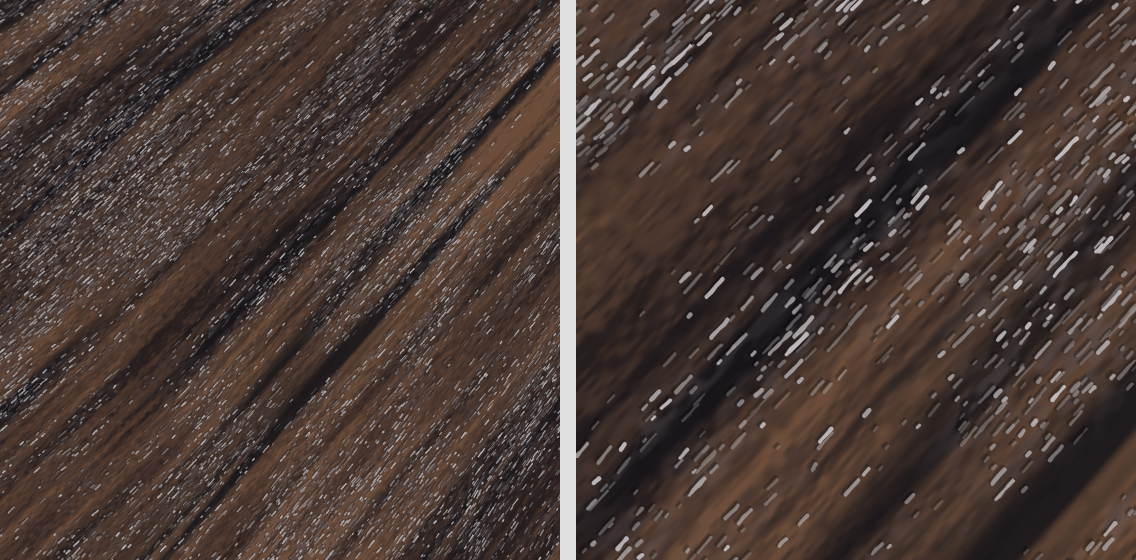
Left: the whole. Right: its middle third, enlarged.
Give the GLSL for this texture, as a WebGL 1 fragment shader.

```glsl
precision highp float;
// Dark brown wood with diagonal grain: stretched noise gives the brown bands and
// black streaks, and layers of randomly filled cells give short pale glints.
// Grain coordinates fan out from a far apex, so the direction drifts slowly.

uniform vec2 u_resolution;

#define APEX_DISTANCE 4.5
#define GRAIN_ANGLE 0.80
#define GLINT_PITCH 0.0060
#define GLINT_LENGTH 0.0180
#define GLINT_WIDTH 0.0011
#define GLINT_AMOUNT 0.88
#define STREAK_DEPTH 0.85
#define VEIL_AMOUNT 0.55

const vec3 DARK_BROWN = vec3(0.150, 0.115, 0.118);
const vec3 MID_BROWN = vec3(0.285, 0.208, 0.172);
const vec3 LIGHT_BROWN = vec3(0.430, 0.305, 0.228);
const vec3 STREAK_BLACK = vec3(0.070, 0.070, 0.090);
const vec3 VEIL_GREY = vec3(0.390, 0.350, 0.360);
const vec3 GLINT_PALE = vec3(0.750, 0.735, 0.745);

float hash(vec2 p) {
  vec3 q = fract(vec3(p.xyx) * 0.1031);
  q += dot(q, q.yzx + 33.33);
  return fract((q.x + q.y) * q.z);
}

float noise(vec2 p) {
  vec2 i = floor(p);
  vec2 f = fract(p);
  f = f * f * (3.0 - 2.0 * f);
  float low = mix(hash(i), hash(i + vec2(1.0, 0.0)), f.x);
  float high = mix(hash(i + vec2(0.0, 1.0)), hash(i + 1.0), f.x);
  return mix(low, high, f.y);
}

// x runs along the grain, y across it; both stay positive for the hash
vec2 grainCoords(vec2 p) {
  vec2 axis = vec2(cos(GRAIN_ANGLE), sin(GRAIN_ANGLE));
  vec2 q = vec2(0.5) + axis * APEX_DISTANCE - p;
  float fan = atan(axis.x * q.y - axis.y * q.x, dot(axis, q));
  vec2 g = vec2(length(q), fan * APEX_DISTANCE + 3.0);
  g.y += 0.018 * (noise(g * vec2(2.5, 5.0)) - 0.5);
  g.y += 0.0035 * (noise(g * vec2(26.0, 30.0)) - 0.5);
  return g;
}

// Patchy chance that a glint is present
float glintDensity(vec2 g) {
  float patches = noise(g * vec2(5.0, 15.0) + 7.0);
  float bands = noise(g * vec2(8.0, 75.0) + 31.0);
  return smoothstep(0.20, 0.88, 0.48 * patches + 0.52 * bands);
}

// One layer of glints: x is the light, y the shade on its lower side
vec2 glintLayer(vec2 g, float layer, float blur) {
  vec2 size = vec2(GLINT_LENGTH, GLINT_PITCH) * (1.0 + 0.17 * layer);
  vec2 cell = g / size + layer * vec2(17.3, 41.7);
  cell.x += 9.0 * hash(vec2(floor(cell.y), layer + 3.0));
  vec2 id = floor(cell);
  vec2 local = (fract(cell) - 0.5) * size;
  vec2 center = g - local;
  float chance = hash(id + 11.0 * layer);
  float shape = hash(id + 57.0);
  float shine = hash(id + 93.0);

  float halfLength = size.x * mix(0.05, 0.40, shape * shape);
  local.x -= (hash(id + 21.0) - 0.5) * (size.x - 2.0 * halfLength) * 0.8;
  local.y -= (hash(id + 75.0) - 0.5) * size.y * 0.45;
  vec2 beyond = vec2(max(abs(local.x) - halfLength, 0.0), local.y);
  float ragged = noise(g * vec2(230.0, 420.0) + 3.0);
  float radius = GLINT_WIDTH * mix(0.65, 1.15, shine) * mix(0.55, 1.4, ragged);
  float d = length(beyond) - radius;
  float shadeDistance = length(beyond + vec2(0.0, 0.0016)) - radius;

  float present = step(chance, GLINT_AMOUNT * glintDensity(center));
  float light = 1.0 - smoothstep(-blur, blur, d);
  float shade = 1.0 - smoothstep(-blur, 0.0010 + blur, shadeDistance);
  return present * vec2(light * mix(0.25, 1.0, shine * shine), shade);
}

vec3 woodColor(vec2 g) {
  float broad = noise(g * vec2(1.0, 9.0));
  float middle = noise(g * vec2(1.7, 36.0) + 13.0);
  float fine = noise(g * vec2(4.5, 125.0) + 29.0);
  float pores = noise(g * vec2(110.0, 390.0));
  float tone = 0.53 + 0.62 * (broad - 0.5) + 0.62 * (middle - 0.5);
  tone += 0.46 * (fine - 0.5) + 0.34 * (pores - 0.5);
  vec3 color = mix(DARK_BROWN, MID_BROWN, smoothstep(0.05, 0.54, tone));
  color = mix(color, LIGHT_BROWN, smoothstep(0.46, 0.98, tone));

  // Long narrow black streaks with frayed sides
  float streak = noise(g * vec2(0.9, 23.0) + 47.0);
  streak += 0.30 * (noise(g * vec2(2.2, 85.0) + 5.0) - 0.5);
  return mix(color, STREAK_BLACK, STREAK_DEPTH * smoothstep(0.66, 0.92, streak));
}

void main() {
  vec2 p = gl_FragCoord.xy / u_resolution.y;
  vec2 g = grainCoords(p);
  float blur = 0.80 / u_resolution.y + 0.0006 * smoothstep(0.65, 1.0, p.y);
  vec3 color = woodColor(g);

  // Mottled grey sheen between the glints
  float mottle = noise(g * vec2(85.0, 240.0) + 19.0);
  float veil = glintDensity(g) * smoothstep(0.25, 0.85, mottle);
  color = mix(color, VEIL_GREY, VEIL_AMOUNT * veil * (0.85 + 0.3 * p.y));

  // Glints and their shaded sides
  float light = 0.0;
  float shade = 0.0;
  for (int i = 0; i < 3; i++) {
    vec2 glint = glintLayer(g, float(i), blur);
    light = max(light, glint.x);
    shade = max(shade, glint.y);
  }
  color *= 1.0 - 0.28 * shade;
  color = mix(color, GLINT_PALE, light);
  gl_FragColor = vec4(color, 1.0);
}
```
